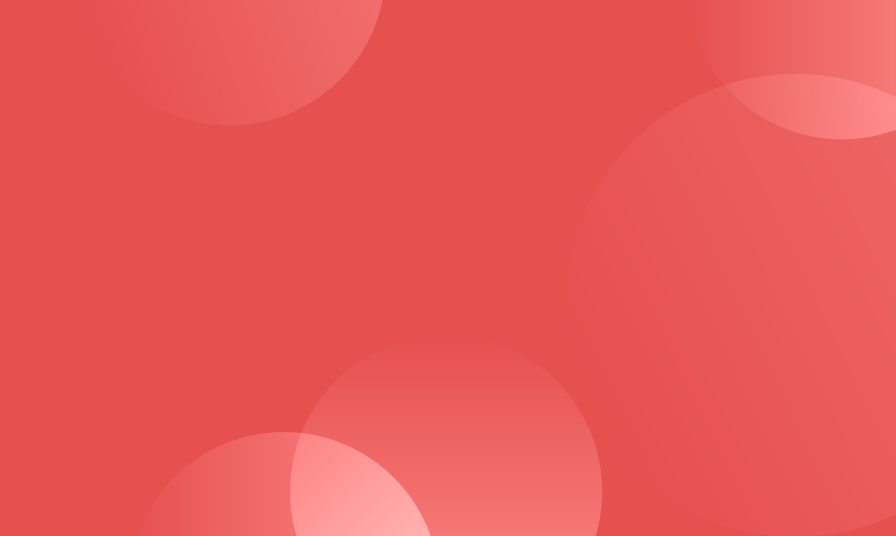
Give the GLSL for this background, as a Shadertoy shader.

```glsl
// Soft red backdrop with five translucent discs that run off its borders.
// Each disc adds light along a linear ramp across its diameter, so one side
// melts into the base colour and overlapping discs grow brighter.

const vec3 BASE_RED = vec3(0.900, 0.312, 0.310);
const vec3 GLOW_TINT = vec3(0.40, 1.0, 1.0);
const float ASPECT = 1.677;
const float SMALL_RADIUS = 0.292;

// Anti-aliased coverage of a disc, with an edge about one pixel wide.
float discMask(vec2 p, vec2 center, float radius, float pixel) {
    return 1.0 - smoothstep(-0.75 * pixel, 0.75 * pixel, length(p - center) - radius);
}

// Ramp from 0 to 1 across the disc along the given direction.
float discRamp(vec2 p, vec2 center, float radius, vec2 direction) {
    float along = dot(p - center, normalize(direction));
    return clamp(0.5 + 0.5 * along / radius, 0.0, 1.0);
}

// Light added by one disc.
vec3 discGlow(vec2 p, vec2 center, float radius, vec2 direction, float strength, float pixel) {
    float light = discMask(p, center, radius, pixel) * discRamp(p, center, radius, direction);
    return GLOW_TINT * light * strength;
}

void mainImage(out vec4 fragColor, in vec2 fragCoord) {
    // The canvas is one unit high.
    vec2 p = fragCoord / iResolution.xy * vec2(ASPECT, 1.0);
    float pixel = 1.0 / iResolution.y;
    vec3 color = BASE_RED;

    // Large faint disc on the right
    color += discGlow(p, vec2(1.489, 0.430), 0.432, vec2(0.90, 0.43), 0.09, pixel);

    // Discs along the top border
    color += discGlow(p, vec2(0.430, 1.058), SMALL_RADIUS, vec2(0.94, 0.34), 0.125, pixel);
    color += discGlow(p, vec2(1.576, 1.032), SMALL_RADIUS, vec2(1.0, 0.0), 0.24, pixel);

    // Overlapping discs along the bottom border
    color += discGlow(p, vec2(0.835, 0.083), SMALL_RADIUS, vec2(0.0, -1.0), 0.24, pixel);
    color += discGlow(p, vec2(0.531, -0.098), SMALL_RADIUS, vec2(1.0, 0.0), 0.24, pixel);

    fragColor = vec4(min(color, vec3(1.0)), 1.0);
}
```
